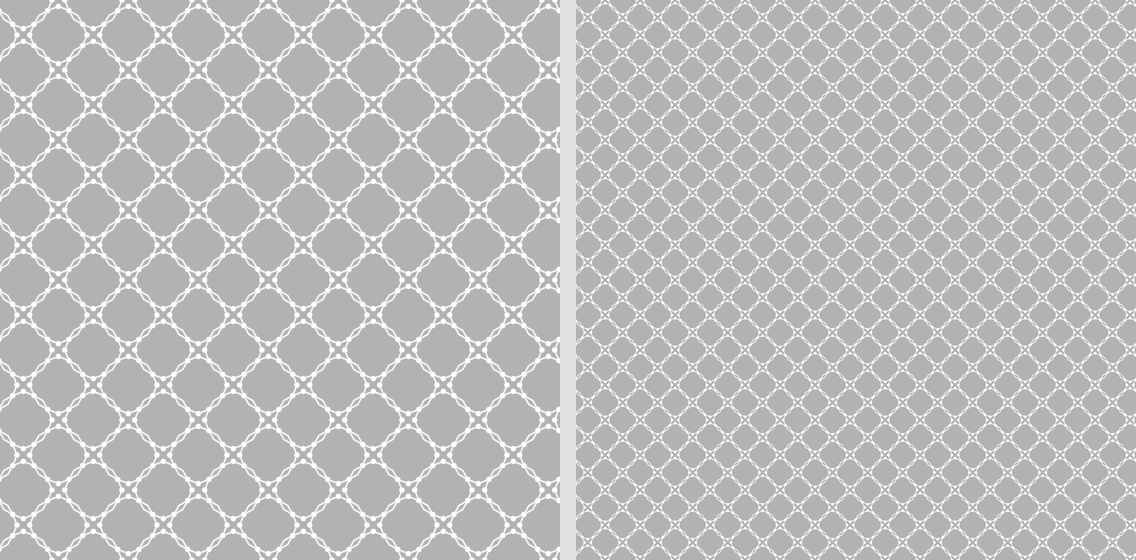
Left: one tile. Right: repeated 2 by 2.
This pattern is drawn by a WebGL 2 fragment shader. Its source:

```glsl
#version 300 es
precision highp float;

uniform vec2 u_resolution;
out vec4 fragColor;

float segmentDistance(vec2 p, vec2 a, vec2 b) {
    vec2 ab = b - a;
    return length(p - a - ab * clamp(dot(p - a, ab) / dot(ab, ab), 0.0, 1.0));
}

// Fold the staggered lattice into one wedge beside a crossing at the origin
vec2 foldLattice(vec2 p) {
    vec2 q = abs(fract(p + 0.5) - 0.5);
    if (q.x + q.y > 0.5) q = 0.5 - q;
    return vec2(max(q.x, q.y), min(q.x, q.y));
}

float trellisDistance(vec2 q) {
    vec2 crossingBead = vec2(0.091, 0.0);
    vec2 chainBead = vec2(0.151);
    vec2 diamondCorner = vec2(0.278, 0.222);

    float beads = min(length(q - crossingBead), length(q - chainBead)) - 0.039;
    float lines = min(segmentDistance(q, crossingBead, chainBead),
                      segmentDistance(q, chainBead, diamondCorner)) - 0.011;
    return min(beads, lines);
}

void main() {
    // Eight repeats each way
    vec2 p = gl_FragCoord.xy / u_resolution * 8.0 - vec2(1.0 / 3.0, 0.5);
    float d = trellisDistance(foldLattice(p));

    // Edge softness of about one pixel
    float soft = 8.0 / min(u_resolution.x, u_resolution.y) * 0.7;
    float ink = 1.0 - smoothstep(-soft, soft, d);

    vec3 ground = vec3(0.698);
    vec3 white = vec3(0.992);
    fragColor = vec4(mix(ground, white, ink), 1.0);
}
```
